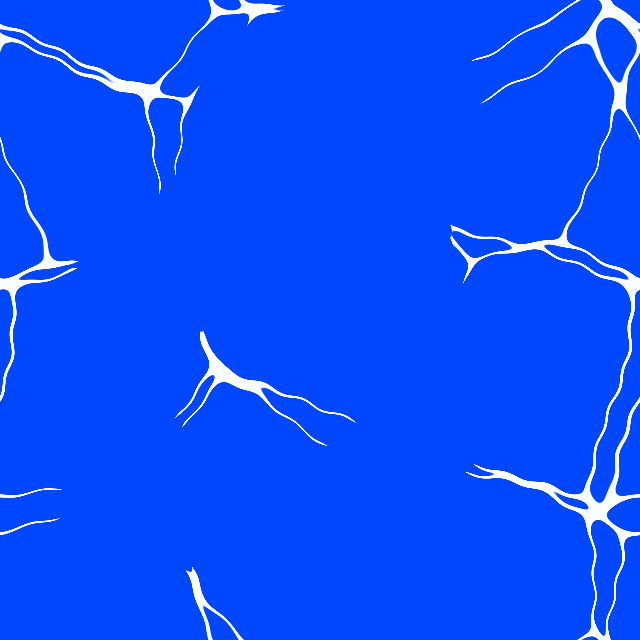
Give the GLSL for this pattern, as a three.js fragment shader.

```glsl
varying vec2 vUv;

const vec3 BLUE = vec3(0.0, 0.28, 1.0);
const vec3 WHITE = vec3(0.99, 1.0, 1.0);

const float CELLS = 3.0;         // cells across the canvas
const float JITTER = 0.76;       // irregularity of the cells
const float SPLIT = 0.27;        // shift between the two vein layers
const float MELT = 0.033;        // how far veins fuse at the joints
const float PATCHES = 5.0;       // visibility patches across the canvas
const float HIDDEN_WIDTH = -0.12;
const float THIN_WIDTH = 0.0075;
const float EXTRA_WIDTH = 0.006;
const float WOBBLE = 0.0026;     // fine waviness of the veins
const float BEND = 0.022;        // broad waviness of the veins
const float SOFTNESS = 0.0022;
const float TAU = 6.2831853;

float hash(vec2 p) {
  return fract(sin(dot(p, vec2(127.1, 311.7))) * 43758.5453);
}

vec2 hash2(vec2 p) {
  return vec2(hash(p), hash(p + vec2(37.2, 17.9)));
}

// Value noise that repeats after the given number of lattice steps
float tiledNoise(vec2 uv, float period, float seed) {
  vec2 p = uv * period;
  vec2 i = floor(p);
  vec2 f = fract(p);
  f = f * f * (3.0 - 2.0 * f);
  vec2 a = mod(i, period) + seed;
  vec2 b = mod(i + 1.0, period) + seed;
  return mix(mix(hash(a), hash(vec2(b.x, a.y)), f.x),
             mix(hash(vec2(a.x, b.y)), hash(b), f.x), f.y);
}

// Soft cell borders: 1 on a border, more where several borders meet
float borders(vec2 p, float shift) {
  vec2 home = floor(p);
  float total = 0.0;
  float nearest = 0.0;
  for (int y = -2; y <= 2; y++) {
    for (int x = -2; x <= 2; x++) {
      vec2 cell = home + vec2(float(x), float(y));
      vec2 id = mod(cell, CELLS);
      vec2 site = cell + 0.5 + JITTER * (hash2(id + 5.3) - 0.5);
      site += shift * (hash2(id + 61.7) - 0.5);
      float weight = exp(-distance(p, site) / MELT);
      total += weight;
      nearest = max(nearest, weight);
    }
  }
  return (total - nearest) / nearest;
}

vec2 warp(vec2 uv) {
  vec2 broad = vec2(tiledNoise(uv, 7.0, 11.0), tiledNoise(uv, 7.0, 29.0)) - 0.5;
  vec2 fine = vec2(sin(TAU * (15.0 * uv.y + 4.0 * uv.x)),
                   sin(TAU * (14.0 * uv.x - 5.0 * uv.y)));
  return uv + BEND * broad + WOBBLE * fine;
}

void main() {
  vec2 p = warp(vUv) * CELLS;

  // Two shifted layers give paired veins that fuse at the joints
  float field = borders(p, SPLIT) + borders(p, -SPLIT);
  float veinDistance = -MELT * log(max(field, 1e-6));

  // Patches thicken the veins or taper them away
  float patchLevel = tiledNoise(vUv, PATCHES, 47.0);
  float width = mix(HIDDEN_WIDTH, THIN_WIDTH, smoothstep(0.25, 0.54, patchLevel));
  width += EXTRA_WIDTH * smoothstep(0.62, 0.95, patchLevel);

  float vein = smoothstep(-SOFTNESS, SOFTNESS, width - veinDistance);
  gl_FragColor = vec4(mix(BLUE, WHITE, vein), 1.0);
}
```
